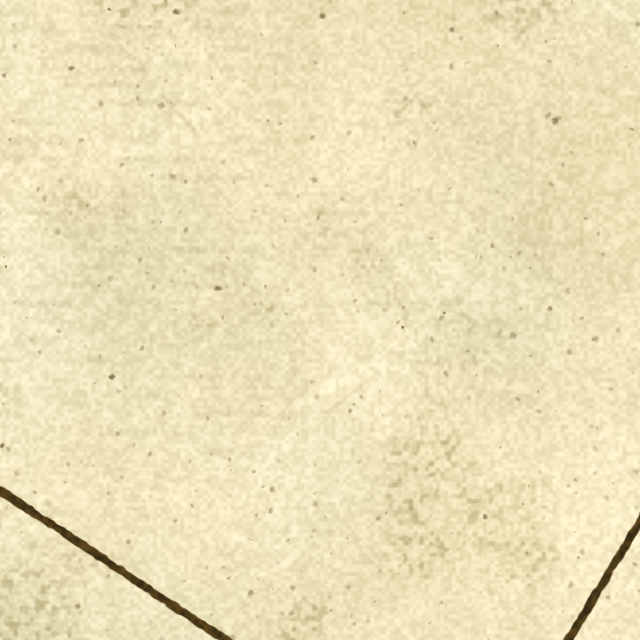
Reproduce this texture procedurally as a three.js fragment shader.

```glsl
// Aged cream paper: layered value noise gives grain, blotches and laid lines,
// hashed grid cells scatter the specks, and segment distances draw faint
// creases and two rough brown ink strokes that cross the lower corners.
#define PAPER_LIGHT vec3(0.953, 0.915, 0.765)
#define SHADE_STEP vec3(0.046, 0.047, 0.056)
#define WARM_TINT vec3(0.004, -0.008, -0.022)
#define INK vec3(0.25, 0.18, 0.06)
#define SPECK vec3(0.46, 0.39, 0.24)
#define GRAIN_SCALE 165.0
#define GRAIN_DEPTH 2.1
#define BLOTCH_DEPTH 2.2
#define LAID_LINES 35.0
#define INK_HALF_WIDTH 0.0064
#define EDGE_SOFTNESS 0.0018

varying vec2 vUv;

float hash(vec2 p) {
  vec3 q = fract(vec3(p.xyx) * 0.1031);
  q += dot(q, q.yzx + 33.33);
  return fract((q.x + q.y) * q.z);
}

float noise(vec2 p) {
  vec2 cell = floor(p);
  vec2 f = fract(p);
  f = f * f * (3.0 - 2.0 * f);
  float low = mix(hash(cell), hash(cell + vec2(1.0, 0.0)), f.x);
  float high = mix(hash(cell + vec2(0.0, 1.0)), hash(cell + vec2(1.0)), f.x);
  return mix(low, high, f.y);
}

float fbm(vec2 p) {
  float sum = 0.0;
  float weight = 0.5;
  for (int i = 0; i < 4; i++) {
    sum += weight * noise(p);
    p = mat2(1.6, 1.2, -1.2, 1.6) * p + 17.3;
    weight *= 0.5;
  }
  return sum / 0.9375;
}

// x: distance to the segment, y: position along it from 0 to 1
vec2 segment(vec2 p, vec2 a, vec2 b) {
  vec2 ab = b - a;
  float along = clamp(dot(p - a, ab) / dot(ab, ab), 0.0, 1.0);
  return vec2(length(p - a - ab * along), along);
}

// Soft irregular dots, at most one per grid cell
float specks(vec2 uv, float scale, float share, float radius) {
  float cover = 0.0;
  vec2 p = uv + 0.004 * (vec2(noise(uv * 170.0), noise(uv * 170.0 + 51.0)) - 0.5);
  vec2 home = floor(p * scale);
  for (int y = -1; y <= 1; y++) {
    for (int x = -1; x <= 1; x++) {
      vec2 cell = home + vec2(float(x), float(y));
      vec2 center = (cell + vec2(hash(cell + 3.7), hash(cell + 91.2))) / scale;
      float size = radius * mix(0.6, 1.25, hash(cell + 27.1));
      float dotCover = 1.0 - smoothstep(size * 0.3, size * 1.4, length(p - center));
      float present = step(hash(cell + 60.4), share);
      cover = max(cover, dotCover * present * mix(0.35, 1.0, hash(cell + 8.9)));
    }
  }
  return cover;
}

float crease(vec2 uv, vec2 a, vec2 b, float width) {
  vec2 s = segment(uv, a, b);
  float wear = smoothstep(0.2, 0.7, noise(uv * 38.0));
  return wear * (1.0 - smoothstep(width * 0.3, width, s.x));
}

float inkStroke(vec2 uv, vec2 a, vec2 b, float halfWidth) {
  float ragged = 0.0028 * (noise(uv * 120.0) - 0.5) + 0.002 * (noise(uv * 45.0) - 0.5);
  float d = segment(uv, a, b).x + ragged;
  return 1.0 - smoothstep(halfWidth - EDGE_SOFTNESS, halfWidth + EDGE_SOFTNESS, d);
}

void main() {
  vec2 uv = vUv;

  // Paper tone: fine grain over broad blotches
  float grain = noise(uv * GRAIN_SCALE) - 0.5;
  float coarse = noise(uv * GRAIN_SCALE * 0.46 + 40.0) - 0.5;
  float blotch = fbm(uv * 5.0 + 12.0) - 0.5;
  float shade = 0.34 + GRAIN_DEPTH * grain + 0.9 * coarse + BLOTCH_DEPTH * blotch;

  // Mottled stains and a smudge near the top
  float stain = smoothstep(0.54, 0.74, fbm(uv * 6.0 + 71.0));
  vec2 smudgeOffset = (uv - vec2(0.24, 0.985)) * vec2(1.0, 1.6);
  stain += 1.1 * exp(-dot(smudgeOffset, smudgeOffset) * 190.0);
  shade += stain * (0.35 + 2.4 * smoothstep(0.45, 0.85, noise(uv * 120.0 + 9.0)));

  // Broken horizontal laid lines, strongest on the left
  float row = uv.y * LAID_LINES + 0.3 * noise(uv * vec2(5.0, 20.0));
  float laid = smoothstep(0.32, 0.06, abs(fract(row) - 0.5));
  float broken = smoothstep(0.4, 0.75, noise(vec2(uv.x * 14.0, floor(row) * 3.1)));
  shade += 0.75 * laid * broken * smoothstep(0.85, 0.15, uv.x) * smoothstep(0.2, 0.4, uv.y);

  // Faint dark and pale creases
  shade += 1.5 * crease(uv, vec2(0.16, 0.96), vec2(0.365, 0.725), 0.006);
  shade += 1.1 * crease(uv, vec2(0.51, 0.355), vec2(0.59, 0.418), 0.005);
  shade -= 0.9 * crease(uv, vec2(0.45, 0.36), vec2(0.66, 0.475), 0.014);

  float warmth = 0.7 * uv.x + 2.0 * (fbm(uv * 4.0 + 33.0) - 0.5);
  vec3 color = PAPER_LIGHT - SHADE_STEP * shade + WARM_TINT * warmth;

  // Few dark specks and many faint ones
  color = mix(color, SPECK, 0.85 * specks(uv, 13.0, 0.22, 0.0043));
  color = mix(color, SPECK, 0.42 * specks(uv + 5.0, 36.0, 0.24, 0.0038));

  // Ink strokes with uneven density
  float ink = inkStroke(uv, vec2(-0.05, 0.267), vec2(0.40, -0.032), INK_HALF_WIDTH);
  ink = max(ink, inkStroke(uv, vec2(1.04, 0.252), vec2(0.86, -0.047), INK_HALF_WIDTH));
  vec3 inkColor = INK * mix(0.65, 1.4, noise(uv * 140.0 + 22.0));
  gl_FragColor = vec4(mix(color, inkColor, 0.95 * ink), 1.0);
}
```
